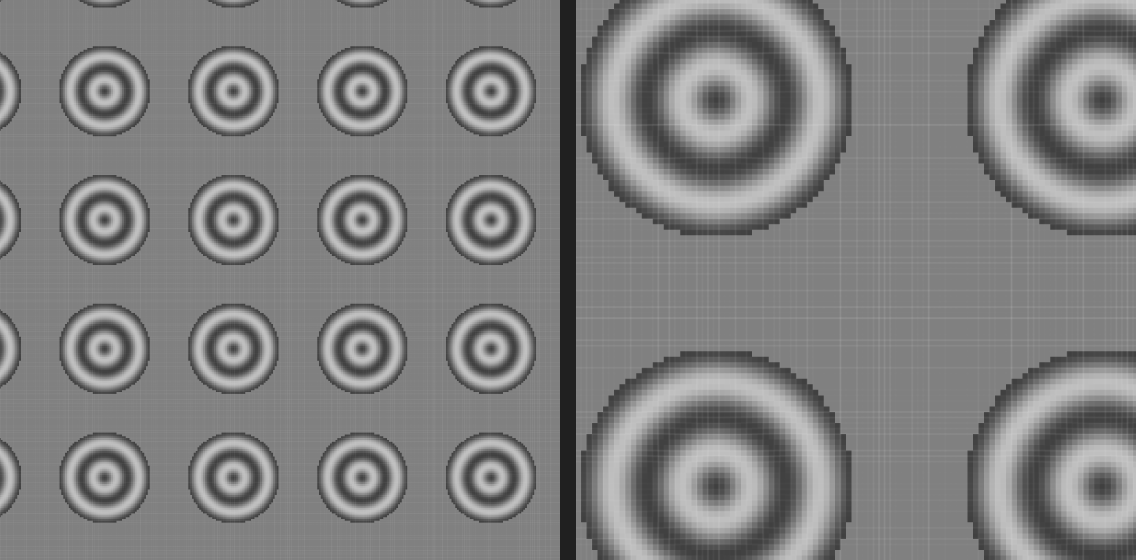
Left: the whole. Right: its middle third, enlarged.
A three.js fragment shader for this pattern:

```glsl
// Grid of stepped grey discs with concentric cosine rings, over a faint mesh of cell seams.
varying vec2 vUv;

float hash(float n) {
  return fract(sin(n * 127.1) * 43758.5453);
}

// Seam strength along one axis: thin, light, uneven from line to line
float seam(float coord) {
  float edge = smoothstep(0.22, 0.5, abs(fract(coord) - 0.5));
  float strength = hash(floor(coord + 0.5));
  return 0.12 * edge * strength * strength * strength;
}

float shade(vec2 uv) {
  // 70 square cells per repeat, with a cell centred on each disc
  vec2 grid = (uv - vec2(0.1868, 0.1471)) * 70.0 / 0.23 + 0.5;
  vec2 cell = mod(floor(grid) + 35.0, 70.0) - 35.0;
  float radius = length(cell);

  // Two full ring periods inside the disc
  float rings = 0.25 * cos(6.28318 * radius / 12.5);
  float grey = 0.5 - rings * (1.0 - step(24.99, radius));

  // Light showing through the seams
  grey = mix(grey, 1.0, seam(grid.x));
  return mix(grey, 1.0, seam(grid.y + 500.0));
}

void main() {
  // Average 4 x 4 samples over the pixel footprint
  vec2 footprint = fwidth(vUv);
  float grey = 0.0;
  for (int i = 0; i < 4; i++) {
    for (int j = 0; j < 4; j++) {
      vec2 offset = (vec2(float(i), float(j)) - 1.5) / 4.0;
      grey += shade(vUv + offset * footprint) / 16.0;
    }
  }
  gl_FragColor = vec4(vec3(grey), 1.0);
}
```
